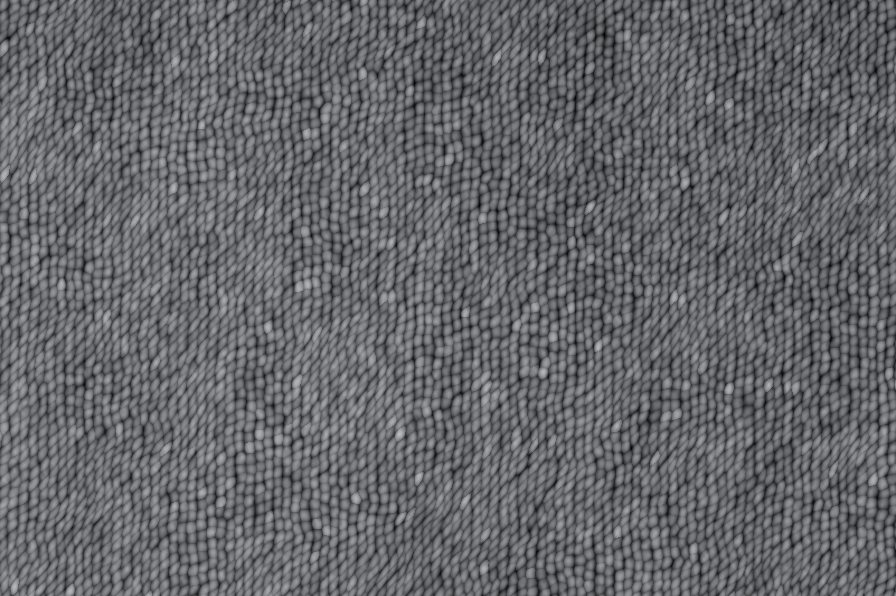
Give the GLSL for this texture, as a Shadertoy shader.

```glsl
const float COLUMNS = 95.0;              // yarn columns across the canvas
const float PITCH = 1.12;                // loop spacing, in column widths
const vec2 LOOP_RADIUS = vec2(0.57, 0.82);
const vec2 JITTER = vec2(0.26, 0.36);
const float WANDER = 0.55;               // sideways drift of the columns
const float SLANT = 0.50;                // mean slope of the loop seams
const float BASE_TONE = 0.185;
const float RELIEF = 0.350;
const float YARN_VARIATION = 0.10;
const float FIBRE = 0.11;
const float GLINT = 0.11;
const float SIDE_FALLOFF = 0.045;
const float PATCHES = 0.05;
const vec3 TINT = vec3(0.985, 1.0, 1.025);

float hash(vec2 p) {
    vec3 q = fract(vec3(p.xyx) * 0.1031);
    q += dot(q, q.yzx + 33.33);
    return fract((q.x + q.y) * q.z);
}

float noise(vec2 p) {
    vec2 cell = floor(p), f = fract(p);
    f = f * f * (3.0 - 2.0 * f);
    float low = mix(hash(cell), hash(cell + vec2(1, 0)), f.x);
    float high = mix(hash(cell + vec2(0, 1)), hash(cell + vec2(1, 1)), f.x);
    return mix(low, high, f.y);
}

// Returns the tone of the uppermost yarn loop at p
float loopPile(vec2 p) {
    float slope = SLANT + 1.1 * (noise(p * 0.16 + 40.0) - 0.5);
    float top = -0.25;
    float tone = BASE_TONE + RELIEF * top;
    for (int i = -1; i <= 1; i++) {
        float column = floor(p.x) + float(i);
        float shift = hash(vec2(column + 7.0, 91.0));
        float firstRow = floor(p.y / PITCH - shift);
        for (int j = -2; j <= 2; j++) {
            vec2 id = vec2(column, firstRow + float(j)) + 50.0;
            vec2 centre = vec2(column + 0.5, (firstRow + float(j) + 0.5 + shift) * PITCH);
            centre += JITTER * (vec2(hash(id), hash(id + 311.0)) - 0.5);

            // Slanted dome, leaning with its neighbours
            vec2 d = p - centre;
            d = vec2(d.x - 0.22 * slope * d.y, d.y - slope * d.x) / LOOP_RADIUS;
            float dome = 1.0 - dot(d, d);
            if (dome > top) {
                top = dome;
                float yarn = YARN_VARIATION * (hash(id + 157.0) - 0.5);
                float shine = GLINT * smoothstep(0.90, 1.0, hash(id + 523.0));
                tone = BASE_TONE + RELIEF * dome;
                tone += (yarn + shine) * smoothstep(-0.25, 0.6, dome);
            }
        }
    }
    return tone;
}

void mainImage(out vec4 fragColor, in vec2 fragCoord) {
    vec2 uv = fragCoord / iResolution.xy;
    vec2 p = fragCoord / iResolution.x * COLUMNS;

    // Columns wander slightly, with small local kinks
    vec2 pile = p;
    pile.x += WANDER * (noise(p * vec2(0.22, 0.30)) - 0.5);
    pile.x += 0.5 * WANDER * (noise(p * vec2(0.5, 0.8) + 70.0) - 0.5);
    float tone = loopPile(pile + 10.0);

    // Fine fibres
    tone += FIBRE * (noise(p * vec2(2.6, 2.1) + 20.0) - 0.5);

    // Broad wear and uneven light
    tone += PATCHES * (noise(p * vec2(0.13, 0.05) + 5.0) - 0.5);
    tone += PATCHES * (noise(p * vec2(0.45, 0.12) + 90.0) - 0.5);
    tone += SIDE_FALLOFF * (0.5 - uv.x);
    tone -= 0.03 * smoothstep(0.75, 1.0, uv.y);

    fragColor = vec4(clamp(tone * TINT, 0.0, 1.0), 1.0);
}
```
